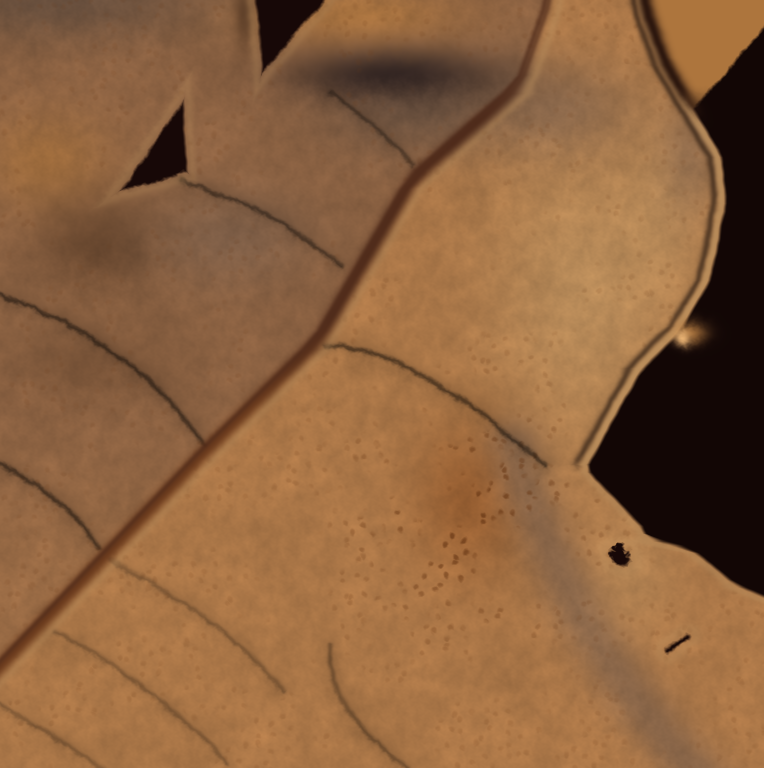
Give the GLSL for this texture, as a WebGL 1 fragment shader.

```glsl
precision highp float;
// A dry brown leaf with a diagonal midrib, torn holes and a curled edge over dark ground.
uniform vec2 u_resolution;

const vec3 SHADE_SIDE = vec3(.55, .385, .26);
const vec3 SUN_SIDE = vec3(.67, .465, .28);
const vec3 PALE = vec3(.74, .57, .37);
const vec3 GOLD = vec3(.68, .46, .24);
const vec3 RUST = vec3(.52, .28, .11);
const vec3 GREY = vec3(.46, .36, .29);
const vec3 UMBER = vec3(.33, .22, .14);
const vec3 SHADOW = vec3(.19, .14, .13);
const vec3 VEIN_DARK = vec3(.29, .15, .09);
const vec3 GROUND = vec3(.07, .025, .02);
const float SOFT = .003;
const float GRAIN = .05;

vec2 p;    // position, y downward
vec3 leaf; // colour being built

vec2 hash2(vec2 q) {
  return fract(sin(vec2(dot(q, vec2(127.1, 311.7)), dot(q, vec2(269.5, 183.3)))) * 4375.8);
}
// Cellular noise: distance to the nearest feature.
float cells(vec2 q) {
  float d = 8.;
  for (int j = -1; j <= 1; j++) for (int i = -1; i <= 1; i++) {
    vec2 g = floor(q) + vec2(float(i), float(j));
    d = min(d, length(g + hash2(g) - q));
  }
  return d;
}
// Layered, rotated sines.
float mottle(vec2 q) {
  float sum = 0., amp = .5;
  for (int i = 0; i < 5; i++) {
    q = mat2(.8, .6, -.6, .8) * q * 1.7 + 1.3;
    sum += amp * sin(q.x + 1.5 * sin(q.y * .8)) * cos(q.y + sin(q.x * .7));
    amp *= .75;
  }
  return sum;
}

float ramp(float a, float b, float y) { return clamp((y - a) / (b - a), 0., 1.); }

// Midrib and right leaf edge as x for a height y.
float ribX(float y) {
  return .717 - .039 * ramp(0., .11, y) - .141 * ramp(.11, .234, y)
    - .122 * ramp(.234, .443, y) - .148 * ramp(.443, .588, y) - .393 * ramp(.588, 1., y);
}
float rimX(float y) {
  return .838 + .028 * ramp(0., .08, y) + .072 * ramp(.08, .2, y)
    + .007 * ramp(.2, .26, y) - .022 * ramp(.27, .37, y) - .035 * ramp(.37, .43, y)
    - .055 * ramp(.43, .485, y) - .071 * ramp(.485, .61, y) + .078 * ramp(.61, .69, y)
    + .06 * ramp(.7, .715, y) + .055 * ramp(.715, .76, y) + .06 * ramp(.76, .785, y);
}
// Signed distance from a line, given its x at y - h and y + h.
float lineDist(float x, float above, float below, float h) {
  return (x - .5 * (above + below)) / length(vec2(1., (below - above) / (2. * h)));
}
float curveDist(vec2 a, vec2 b, vec2 c) {
  float d = 9.;
  vec2 last = a;
  for (int i = 1; i <= 8; i++) {
    float t = float(i) / 8.;
    vec2 next = mix(mix(a, b, t), mix(b, c, t), t), e = next - last;
    d = min(d, length(p - last - e * clamp(dot(p - last, e) / dot(e, e), 0., 1.)));
    last = next;
  }
  return d;
}
float halfPlane(vec2 a, vec2 b) {
  vec2 e = normalize(b - a);
  return dot(p - a, vec2(e.y, -e.x));
}
float triangle(vec2 a, vec2 b, vec2 c) {
  return max(halfPlane(a, b), max(halfPlane(b, c), halfPlane(c, a)));
}
float fill(float d) { return 1. - smoothstep(-SOFT, SOFT, d); }
float band(float d, float w) { return exp(-d * d / (w * w)); }
void tint(float x, float y, float rx, float ry, vec3 ink, float amount) {
  leaf = mix(leaf, ink, amount * band(length((p - vec2(x, y)) / vec2(rx, ry)), 1.));
}
void vein(float ax, float ay, float bx, float by, float cx, float cy, float amount) {
  float d = curveDist(vec2(ax, ay), vec2(bx, by), vec2(cx, cy));
  leaf *= 1. - amount * (band(d, .0035) + .25 * band(d, .014));
}

void main() {
  p = gl_FragCoord.xy / u_resolution.y;
  p.y = 1. - p.y;
  float m = mottle(p * 14.), fine = mottle(p * 50. + 7.);
  float rib = lineDist(p.x, ribX(p.y - .012), ribX(p.y + .012), .012);
  float rim = lineDist(p.x + .002 * m, rimX(p.y - .005), rimX(p.y + .005), .005);
  p += .003 * vec2(m, fine);

  // Broad colour of the blade
  leaf = mix(SHADE_SIDE, SUN_SIDE, max(smoothstep(-.01, .01, rib), .4 * smoothstep(.5, .8, p.y)));
  tint(.06, .21, .08, .06, GOLD, .7);
  tint(.08, .0, .2, .05, GREY * .8, .8);
  tint(.13, .32, .08, .06, UMBER, .65);
  tint(.3, .31, .1, .06, GREY, .6);
  tint(.11, .48, .1, .05, UMBER, .35);
  tint(.76, .38, .12, .2, PALE, .75);
  tint(.86, .28, .06, .12, PALE, .5);
  tint(.72, .14, .1, .06, GREY, .6);
  tint(.9, .2, .04, .08, GREY, .5);
  tint(.61, .65, .07, .1, RUST, .5);
  tint(.82, .75, .06, .08, PALE, .4);
  float fold = curveDist(vec2(.67, .58), vec2(.73, .82), vec2(.92, 1.02));
  leaf = mix(leaf, GREY, .6 * band(fold, .035));

  // Lit flap and its cast shadow
  tint(.47, .02, .13, .04, GOLD, .8);
  tint(.54, .14, .12, .06, GREY * .85, .75);
  tint(.51, .098, .13, .032, SHADOW, .95);

  // Mottling and rusty specks
  leaf *= 1. + GRAIN * (m + fine);
  float rusty = .25 + band(length(p - vec2(.61, .67)), .13);
  float speck = 1. - smoothstep(.08, .3, cells(p * 55.));
  leaf = mix(leaf, RUST * .8, .6 * rusty * speck * smoothstep(-.1, .5, m));

  // Side veins
  vein(0., .385, .17, .44, .267, .58, .4);
  vein(0., .605, .08, .64, .132, .715, .4);
  vein(.235, .235, .35, .27, .445, .345, .35);
  vein(.43, .12, .49, .16, .54, .215, .3);
  vein(.423, .45, .52, .445, .71, .605, .4);
  vein(.43, .84, .42, .92, .53, 1., .25);
  for (int i = 0; i < 3; i++) {
    float x = -.075 * float(i), y = .093 * float(i);
    vein(.145 + x, .73 + y, .27 + x, .79 + y, .37 + x, .9 + y, .2);
  }

  // Midrib: lit flank, brown body, dark groove
  float low = smoothstep(.4, .55, p.y), thick = smoothstep(.08, .16, p.y);
  leaf = mix(leaf, PALE, .4 * band(rib - .014, .006));
  leaf = mix(leaf, mix(VEIN_DARK, RUST, .5 * low), (.5 + .4 * thick) * band(rib, .004 + .006 * thick));
  leaf = mix(leaf, VEIN_DARK, .6 * band(rib + .005, .004));

  // Curled rim, leaf behind it, then the ground
  float top = 1. - smoothstep(.11, .17, p.y), lobe = 1. - smoothstep(.59, .62, p.y);
  leaf = mix(leaf, UMBER * .7, .75 * lobe * band(rim + .014, .005));
  leaf = mix(leaf, PALE, (.4 + .35 * lobe) * band(rim + .005, .005));
  float wedge = .76 * (p.x - 1.025 + .85 * p.y);
  vec3 behind = mix(GROUND, GOLD, fill(wedge) * top);
  leaf = mix(behind, leaf, fill(rim));
  leaf = mix(leaf, VEIN_DARK * .6, top * band(rim, .009));
  tint(.9, .433, .02, .013, GOLD, .9);
  tint(.889, .44, .01, .01, PALE * 1.3, .9);

  // Torn holes
  tint(.317, .02, .012, .045, UMBER, .8);
  float hole = triangle(vec2(.238, .134), vec2(.244, .224), vec2(.157, .248));
  hole = min(hole, triangle(vec2(.33, -.03), vec2(.448, -.03), vec2(.342, .095)));
  hole = min(hole, length(p - vec2(.81, .725)) - .013 - .006 * fine);
  hole = min(hole, curveDist(vec2(.87, .848), vec2(.88, .84), vec2(.897, .828)) - .003);
  leaf = mix(leaf, PALE, .25 * band(hole - .008, .006));
  gl_FragColor = vec4(mix(leaf, GROUND * 1.3, fill(hole)), 1.);
}
```
